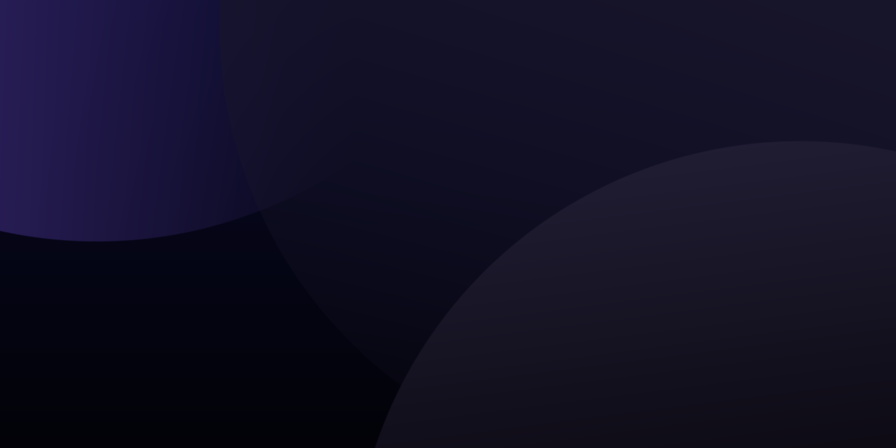
This background is drawn by a WebGL 1 fragment shader. Its source:

```glsl
precision highp float;
// Dark night-blue background with three large translucent discs, each fading along its own gradient.

uniform vec2 u_resolution;

// Lengths are in canvas heights, origin at the lower left.
const float DISC_RADIUS = 1.0;
const vec2 VIOLET_CENTER = vec2(0.216, 1.461);
const vec2 SLATE_CENTER  = vec2(1.490, 0.943);
const vec2 MAUVE_CENTER  = vec2(1.786, -0.315);

const vec3 BASE_BOTTOM  = vec3(0.008, 0.008, 0.030);
const vec3 BASE_TOP     = vec3(0.030, 0.035, 0.150);
const vec3 VIOLET       = vec3(0.170, 0.125, 0.360);
const vec3 SLATE        = vec3(0.092, 0.082, 0.163);
const vec3 MAUVE_BOTTOM = vec3(0.053, 0.044, 0.082);
const vec3 MAUVE_TOP    = vec3(0.125, 0.112, 0.200);

// Fade = dot(position, xy) + z, clamped to 0..1.
const vec3 VIOLET_FADE = vec3(-1.10, 0.00, 0.87);
const vec3 SLATE_FADE  = vec3(0.25, 0.70, -0.15);
const vec3 MAUVE_FADE  = vec3(-0.18, 1.42, 0.33);

// Antialiased coverage of a disc.
float disc(vec2 p, vec2 center) {
    float pixel = 1.0 / u_resolution.y;
    return 1.0 - smoothstep(-pixel, pixel, length(p - center) - DISC_RADIUS);
}

float linearFade(vec2 p, vec3 fade) {
    return clamp(dot(vec3(p, 1.0), fade), 0.0, 1.0);
}

void main() {
    vec2 p = gl_FragCoord.xy / u_resolution.y;

    // Vertical base gradient
    vec3 color = mix(BASE_BOTTOM, BASE_TOP, p.y);

    // Violet disc, fading to the right
    color = mix(color, VIOLET, disc(p, VIOLET_CENTER) * linearFade(p, VIOLET_FADE));

    // Slate disc, fading down and to the left
    color = mix(color, SLATE, disc(p, SLATE_CENTER) * linearFade(p, SLATE_FADE));

    // Opaque mauve disc, darkening downwards
    vec3 mauve = mix(MAUVE_BOTTOM, MAUVE_TOP, linearFade(p, MAUVE_FADE));
    color = mix(color, mauve, disc(p, MAUVE_CENTER));

    gl_FragColor = vec4(color, 1.0);
}
```
